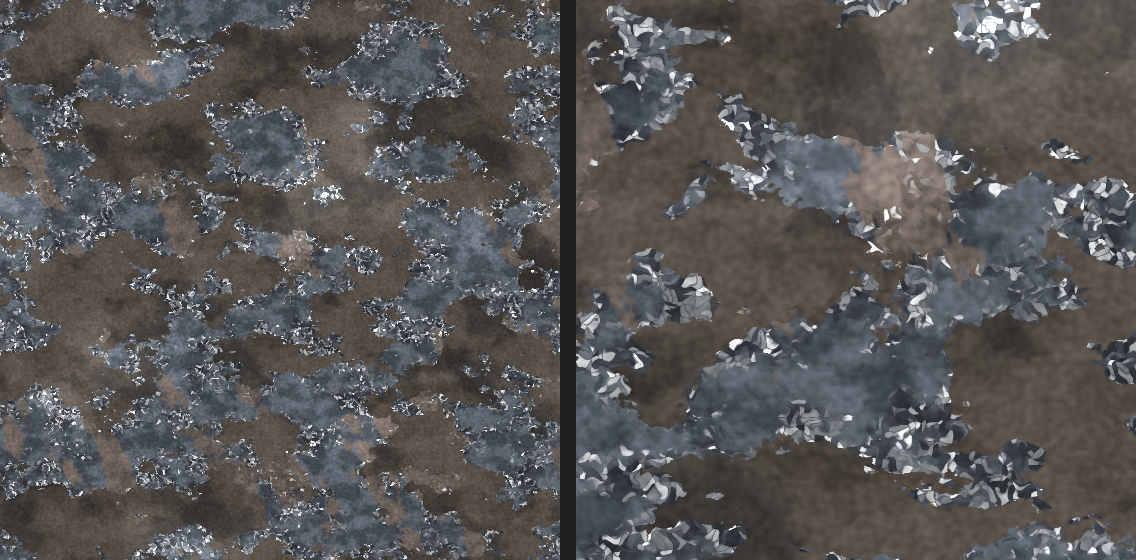
Left: the whole. Right: its middle third, enlarged.
Give the GLSL for this texture, as a three.js fragment shader.

```glsl
// Weathered rock: ragged blue-grey mineral patches on dark brown ground, crossed by
// tan stains and crusted with fine bright flakes around and inside the patches.
// Layers are thresholded gradient-noise fbm; the flakes are small Voronoi facets.
varying vec2 vUv;

vec2 hash2(vec2 p) {
  vec3 q = fract(p.xyx * vec3(0.1031, 0.1030, 0.0973));
  q += dot(q, q.yzx + 33.33);
  return fract((q.xx + q.yz) * q.zy);
}

float corner(vec2 cell, vec2 offset) {
  float angle = 6.2832 * hash2(cell).x;
  return dot(vec2(cos(angle), sin(angle)), offset);
}

float gradientNoise(vec2 p) {
  vec2 i = floor(p), f = p - i;
  vec2 u = f * f * f * (f * (f * 6.0 - 15.0) + 10.0);
  vec2 e = vec2(1.0, 0.0);
  return mix(mix(corner(i, f), corner(i + e, f - e), u.x),
             mix(corner(i + e.yx, f - e.yx), corner(i + 1.0, f - 1.0), u.x), u.y);
}

float fbm(vec2 p) {
  float sum = 0.0, amp = 1.0;
  for (int k = 0; k < 6; k++) {
    sum += amp * gradientNoise(p);
    p = p * 2.03 + 17.3;
    amp *= 0.58;
  }
  return sum;
}

// Voronoi facet: xy = random values of the nearest cell, z = soft distance to its border
vec3 facet(vec2 p) {
  vec2 base = floor(p), id = vec2(0.0);
  float near = 8.0, second = 8.0;
  for (int y = -1; y <= 1; y++) {
    for (int x = -1; x <= 1; x++) {
      vec2 cell = base + vec2(float(x), float(y));
      float d = length(cell + hash2(cell) - p);
      if (d < near) {
        second = near;
        near = d;
        id = hash2(cell + 57.0);
      } else {
        second = min(second, d);
      }
    }
  }
  return vec3(id, second - near);
}

void main() {
  vec2 p = vUv;
  vec2 warp = 0.016 * vec2(fbm(p * 11.0 + 3.0), fbm(p * 11.0 + 41.0));

  // Brown ground with crisp blotches
  float tone = fbm((p + warp) * vec2(5.0, 7.0) + 30.0);
  float blotch = smoothstep(-0.05, 0.05, fbm((p + warp) * vec2(9.0, 13.0) + 12.0));
  vec3 color = mix(vec3(0.205, 0.19, 0.175), vec3(0.325, 0.29, 0.26), smoothstep(-0.4, 0.15, tone));
  color += 0.03 * blotch;

  // Blue-grey patches, wider than tall, broken up by finer noise
  float tatter = fbm(p * vec2(19.0, 27.0) + 63.0);
  float patches = fbm((p + warp) * vec2(4.2, 7.4) + 5.0) + 0.3 * tatter + 0.02;
  float body = smoothstep(-0.02, 0.02, patches);
  float shade = fbm(p * vec2(24.0, 30.0) + 70.0);
  vec3 steel = mix(vec3(0.255, 0.28, 0.315), vec3(0.375, 0.405, 0.445), smoothstep(-0.35, 0.3, shade));
  color = mix(color, steel, body);

  // Tan stains running steeply down to the right
  float stain = fbm(vec2(p.x + 0.35 * p.y, p.y) * vec2(8.5, 3.2) + 50.0) + 0.2 * shade;
  vec3 tan = vec3(0.42, 0.365, 0.33) * (1.0 + 0.25 * shade);
  color = mix(color, tan, smoothstep(0.27, 0.33, stain) * mix(0.2, 0.85, body));

  // Crust gathers in clusters near the rims and scatters over the patches
  float cluster = fbm(p * vec2(12.0, 16.0) + 90.0);
  float rim = exp(-4.5 * abs(patches - 0.06)) * smoothstep(-0.12, 0.05, patches);
  float crust = smoothstep(0.0, 0.5, 0.55 * rim + (0.45 * cluster + 0.25 * tatter) * body - 0.1);
  crust *= 1.0 - 0.6 * smoothstep(0.27, 0.35, stain);

  // Fine flakes: dark gaps, many grey, few white
  vec2 jag = vec2(gradientNoise(p * 110.0), gradientNoise(p * 110.0 + 31.0));
  vec3 grain = facet(p * vec2(205.0, 225.0) + 1.5 * jag);
  float edge = smoothstep(-0.1, 0.3, grain.z);
  color *= 1.0 - 0.35 * crust * smoothstep(0.45, 0.2, grain.x);
  float flake = smoothstep(0.0, 0.2, grain.x - 1.0 + 0.6 * crust) * edge;
  vec3 glint = mix(vec3(0.46, 0.475, 0.485), vec3(1.0), grain.y * grain.y);
  color = mix(color, glint, flake);

  // Fine grain and soft pale haze
  color *= 1.0 + 0.2 * gradientNoise(p * 190.0) + 0.12 * fbm(p * 60.0 + 8.0);
  float haze = smoothstep(0.05, 0.6, gradientNoise(p * 4.0 + 21.0) + 0.5 * gradientNoise(p * 8.0 + 2.0));
  color = color * (1.0 + 0.2 * haze) + 0.08 * haze;

  gl_FragColor = vec4(clamp(color, 0.0, 1.0), 1.0);
}
```
